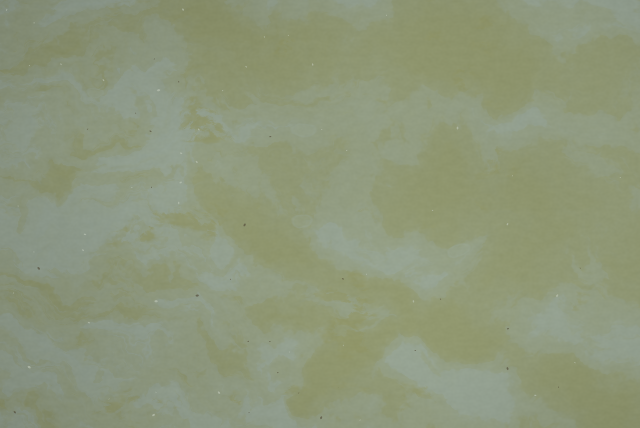
Give the GLSL for this texture, as a Shadertoy shader.

```glsl
const vec3 OLIVE = vec3(0.556, 0.582, 0.425);
const vec3 FILM = vec3(0.580, 0.630, 0.568);
const vec3 ALGAE = vec3(0.555, 0.572, 0.390);
const vec3 DEBRIS = vec3(0.32, 0.29, 0.22);
const vec3 GLINT = vec3(0.74, 0.77, 0.71);
const float WARP = 0.13;          // swirl strength, in canvas heights
const float EDGE = 0.045;         // softness of film borders
const float FILM_BIAS = 0.25;     // higher means more film
const float ROUGHNESS = 0.56;     // weight of each finer noise octave
const float WISP = 0.17;          // strength of the thin streaks
const float SPECK_CELL = 0.055;
const float SPECK_SHARE = 0.17;
const float OVAL_CELL = 0.30;
const float OVAL_SHARE = 0.22;

vec2 hash2(vec2 p) {
    vec3 h = fract(p.xyx * vec3(0.1031, 0.1030, 0.0973));
    h += dot(h, h.yzx + 33.33);
    return fract((h.xx + h.yz) * h.zy);
}

float cornerSlope(vec2 cell, vec2 offset) {
    float angle = 6.2832 * hash2(cell + 71.0).x;
    return dot(vec2(cos(angle), sin(angle)), offset);
}

float gradientNoise(vec2 p) {
    vec2 i = floor(p), f = fract(p);
    vec2 u = f * f * f * (f * (f * 6.0 - 15.0) + 10.0);
    vec2 e = vec2(1.0, 0.0);
    return mix(mix(cornerSlope(i, f), cornerSlope(i + e, f - e), u.x),
               mix(cornerSlope(i + e.yx, f - e.yx), cornerSlope(i + 1.0, f - 1.0), u.x), u.y);
}

float fbm(vec2 p) {
    float sum = 0.0, amp = 0.8;
    for (int k = 0; k < 6; k++) {
        sum += amp * gradientNoise(p);
        p = 2.0 * p + vec2(17.3, 9.1);
        amp *= ROUGHNESS;
    }
    return sum;
}

// Soft stripe around a segment
float channel(vec2 p, vec2 a, vec2 b, float width) {
    vec2 ab = b - a;
    float t = clamp(dot(p - a, ab) / dot(ab, ab), 0.0, 1.0);
    return 1.0 - smoothstep(0.0, width, length(p - a - ab * t));
}

// Open water between the films
float openWater(vec2 p) {
    float w = channel(p, vec2(0.50, 0.89), vec2(1.15, 0.83), 0.20);
    w = max(w, channel(p, vec2(1.05, 0.62), vec2(1.55, 0.40), 0.22));
    w = max(w, channel(p, vec2(0.48, 0.54), vec2(0.72, 0.39), 0.08));
    w = max(w, channel(p, vec2(0.72, 0.39), vec2(1.02, 0.27), 0.08));
    w = max(w, channel(p, vec2(1.02, 0.27), vec2(1.45, 0.03), 0.08));
    return max(w, channel(p, vec2(1.00, 0.26), vec2(0.72, 0.05), 0.06));
}

// Left side, where the current draws the film into streaks
float leftness(vec2 p) {
    return 1.0 - smoothstep(0.30, 1.10, p.x);
}

float filmAmount(vec2 p, vec2 swirl) {
    vec2 w = p + WARP * swirl;
    float slope = mix(-0.45, 0.25, p.y);
    vec2 flow = vec2(w.x, w.y - w.x * slope);
    float broad = fbm(w * vec2(2.4, 3.6) + 4.7);
    float streaks = fbm(flow * vec2(3.6, 11.0) + 21.0);
    float wisps = fbm(flow * vec2(9.0, 34.0) + 87.0);
    float left = leftness(p);
    float cover = FILM_BIAS + mix(broad, 0.4 * broad + 0.85 * streaks, left);
    cover -= 0.72 * openWater(p + 0.7 * WARP * swirl);
    return 0.52 * smoothstep(-0.60, 0.60, cover)
         + 0.24 * smoothstep(-EDGE, EDGE, cover)
         + 0.24 * smoothstep(-EDGE, EDGE, cover - 0.30)
         + WISP * wisps * mix(0.35, 1.0, left);
}

// Pale ovals with a faint rim
float ovals(vec2 p) {
    vec2 cell = floor(p / OVAL_CELL);
    vec2 center = 0.25 + 0.5 * hash2(cell + 5.0);
    vec2 pick = hash2(cell + 39.0);
    vec2 d = (p / OVAL_CELL - cell - center) * OVAL_CELL;
    float radius = mix(0.013, 0.026, pick.y);
    float r = length(d * vec2(0.8, 1.3)) / radius;
    float disc = 1.0 - smoothstep(0.75, 1.05, r);
    float rim = 1.0 - smoothstep(0.0, 0.2, abs(r - 0.85));
    return step(pick.x, OVAL_SHARE) * (0.3 * disc + 0.2 * rim);
}

// Opacity in x, glint (1) or debris (0) in y
vec2 specks(vec2 p, float pixel) {
    vec2 cell = floor(p / SPECK_CELL);
    vec2 center = 0.2 + 0.6 * hash2(cell + 113.0);
    vec2 pick = hash2(cell + 57.0);
    vec2 kind = hash2(cell + 211.0);
    vec2 d = (p / SPECK_CELL - cell - center) * SPECK_CELL;
    float angle = 6.2832 * kind.y;
    d = mat2(cos(angle), -sin(angle), sin(angle), cos(angle)) * d;
    float radius = mix(0.0008, 0.0029, pick.y * pick.y);
    float dist = length(d * vec2(0.8, 1.2)) - radius;
    float share = SPECK_SHARE * mix(0.5, 1.3, leftness(p));
    float mask = 1.0 - smoothstep(-0.6 * pixel, 0.7 * pixel, dist);
    return vec2(mask * step(pick.x, share), step(0.4, kind.x));
}

void mainImage(out vec4 fragColor, in vec2 fragCoord) {
    vec2 p = fragCoord / iResolution.y;
    float pixel = 1.0 / iResolution.y;
    vec2 swirl = vec2(fbm(p * 3.5 + 9.0), fbm(p * 3.5 + 43.0));

    // Water and film
    vec3 color = mix(OLIVE, FILM, clamp(filmAmount(p, swirl), 0.0, 1.1));

    // Mottled algae patches
    float patches = smoothstep(0.24, 0.42, fbm(p * vec2(3.2, 5.5) + 61.0));
    float mottle = smoothstep(-0.10, 0.15, fbm((p + 0.06 * swirl) * vec2(14.0, 24.0)));
    color = mix(color, ALGAE, 0.65 * patches * mottle);
    color = mix(color, FILM * 1.02, ovals(p + 0.03 * swirl));

    // Uneven daylight, darker to the left and the corners
    vec2 fromLight = (p - vec2(0.95, 0.48)) * vec2(0.85, 1.05);
    color *= 1.02 - 0.16 * dot(fromLight, fromLight) + 0.03 * gradientNoise(p * 2.5);

    // Fine ripples and grain
    color += 0.012 * gradientNoise(p * vec2(38.0, 75.0));
    color += 0.010 * gradientNoise(p * vec2(120.0, 150.0));

    // Floating debris and glints
    vec2 speck = specks(p, pixel);
    color = mix(color, mix(DEBRIS, GLINT, speck.y), 0.65 * speck.x);
    fragColor = vec4(color, 1.0);
}
```
